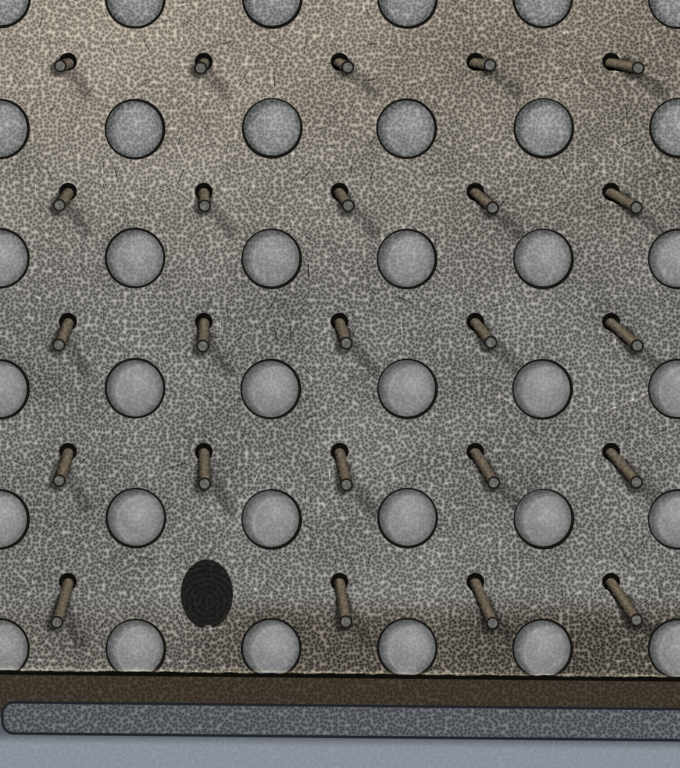
Reproduce this pattern procedurally as a Shadertoy shader.

```glsl
#define PITCH vec2(0.1768, 0.1693)
#define DISK_ORIGIN vec2(0.0, 0.3245)
#define DISK_RADIUS 0.0395
#define PIN_ORIGIN vec2(0.0885, 0.2425)
#define PIN_RADIUS 0.0076
#define LEAN_CENTER vec2(0.285, 1.03)
#define LEAN 0.065
#define GRAIN_SCALE 215.0
#define GRAIN_DEPTH 0.42
#define PLATE_EDGE 0.127
#define SCRATCHES 18

vec2 hash2(vec2 p) {
    vec3 q = fract(p.xyx * vec3(0.1031, 0.103, 0.0973));
    q += dot(q, q.yzx + 33.33);
    return fract((q.xx + q.yz) * q.zy);
}
// Coverage of a signed distance, smoothed over about one pixel
float cover(float d) {
    float w = 0.9 / iResolution.y;
    return 1.0 - smoothstep(-w, w, d);
}
float cellular(vec2 p) {
    vec2 id = floor(p);
    float d = 2.0;
    for (int i = 0; i < 9; i++) {
        vec2 c = id + vec2(i % 3 - 1, i / 3 - 1);
        d = min(d, length(c + hash2(c + 71.0) - p));
    }
    return d;
}
float stains(vec2 p) {
    float s = 0.0, a = 0.5;
    for (int i = 0; i < 4; i++, a *= 0.6) {
        s += a * sin(p.x + 1.7 * sin(p.y * 0.8)) * sin(p.y + 1.3 * sin(p.x * 0.7));
        p = mat2(1.3, 1.2, -1.2, 1.3) * p + 2.3;
    }
    return s;
}
// x: distance to the segment, y: position along it
vec2 segment(vec2 p, vec2 a, vec2 b) {
    vec2 d = b - a;
    float t = clamp(dot(p - a, d) / dot(d, d), 0.0, 1.0);
    return vec2(length(p - a - d * t), t);
}
// One short random mark per grid cell
float hairlines(vec2 p, float scale, float seed) {
    vec2 id = floor(p * scale), h = hash2(id + seed), k = hash2(id + seed + 37.0);
    vec2 dir = vec2(cos(h.x * 6.283), sin(h.x * 6.283)) * (0.08 + 0.2 * h.y);
    vec2 mid = 0.35 + 0.3 * k;
    float d = segment(fract(p * scale), mid - dir, mid + dir).x / scale;
    return cover(d - 0.0006) * k.x * step(0.35, k.y);
}
vec3 plateColor(vec2 p, float grain) {
    float top = smoothstep(0.5, 1.0, p.y);
    float light = 0.475 + 0.13 * top * (1.0 - 1.1 * p.x);
    light += 0.05 * stains(p * 13.0) + 0.03 * stains(p * 45.0);
    float band = (1.0 - smoothstep(0.185, 0.225, p.y)) * mix(0.4, 1.0, smoothstep(0.22, 0.36, p.x));
    vec3 tint = mix(vec3(1.01, 1.0, 0.97), vec3(1.05, 0.99, 0.9), max(band, top));
    vec3 col = tint * (light * (1.0 - 0.27 * band) + grain);
    col *= 1.0 - 0.55 * hairlines(p, 24.0, 5.0) - 0.45 * hairlines(p + 0.017, 37.0, 19.0);
    col += 0.22 * hairlines(p + 0.03, 21.0, 53.0);
    // Long pale scratches
    for (int i = 0; i < SCRATCHES; i++) {
        vec2 h = hash2(vec2(i, 11)), k = hash2(vec2(i, 83));
        float angle = i % 4 == 0 ? 1.4 + 0.3 * k.x : 0.7 * k.x - 0.2;
        vec2 a = h * vec2(0.9, 0.82) + vec2(0.0, 0.15);
        vec2 s = segment(p, a, a + (0.02 + 0.09 * k.y) * vec2(cos(angle), sin(angle)));
        float worn = (0.5 + 0.5 * sin(s.y * 25.0 + h.x * 40.0)) * (0.3 + 0.7 * k.x);
        col += vec3(0.3, 0.28, 0.24) * cover(s.x - 0.0008) * worn;
    }
    return col;
}
void addDisk(inout vec3 col, vec2 p, float grain) {
    vec2 id = floor((p - DISK_ORIGIN) / PITCH + 0.5), h = hash2(id + 7.0);
    vec2 q = p - DISK_ORIGIN - id * PITCH - (h - 0.5) * 0.002;
    float r = length(q);
    col = mix(col, vec3(0.09, 0.085, 0.075), cover(r - DISK_RADIUS));
    // Domed face with an offset inner reflection
    vec2 face = q - vec2(-0.0006, 0.0007) - (h.yx - 0.5) * 0.0015, glow = q - vec2(0.004, 0.008);
    float inner = length(q - vec2(0.009, -0.004)) - 0.033;
    float tone = 0.52 - 0.05 * smoothstep(-0.003, 0.003, inner) + 0.1 * exp(-dot(glow, glow) * 2500.0);
    tone += 0.07 * exp(-abs(inner) * 450.0) + 0.035 * stains(p * 95.0);
    tone += grain * mix(0.25, 0.6, smoothstep(0.5, 1.0, p.y)) - 0.14 * smoothstep(0.026, 0.038, r);
    col = mix(col, tone * vec3(0.99, 1.0, 1.0), cover(length(face) - DISK_RADIUS + 0.0028));
}
void addPin(inout vec3 col, vec2 p, float grain) {
    vec2 id = floor((p - PIN_ORIGIN) / PITCH + 0.5);
    vec2 hole = PIN_ORIGIN + id * PITCH, q = p - hole;
    if (id == vec2(1.0, 0.0)) { // Empty socket with a notch at its foot
        vec2 e = q - vec2(0.004, -0.016);
        float oval = (length(e / vec2(0.034, 0.045)) - 1.0) * 0.034;
        oval = max(oval, 0.007 - length(e - vec2(0.002, -0.047)));
        float rings = 0.015 * sin(length(e + vec2(0.0, 0.01)) * 900.0);
        col = mix(col, vec3(0.13, 0.125, 0.12) + rings + grain * 0.15, cover(oval));
        return;
    }
    vec2 tip = (hole - LEAN_CENTER) * LEAN + (hash2(id + 29.0) - 0.5) * 0.006;
    tip.y = min(tip.y, -0.004);
    // Long and contact shadows
    float far = segment(q, tip * 0.5, tip + vec2(0.034, -0.034)).x;
    float near = segment(q, tip * 0.5, tip - 0.004).x;
    col *= 0.76 + 0.24 * smoothstep(0.003, 0.013, far);
    col *= 0.5 + 0.5 * smoothstep(0.006, 0.014, near);
    // Hole, shaft and end cap
    col = mix(col, vec3(0.06, 0.055, 0.05), cover(length(q) - 0.0115));
    float side = dot(q, normalize(vec2(-tip.y, tip.x))) / PIN_RADIUS, cap = length(q - tip) - PIN_RADIUS;
    vec3 shaft = vec3(0.43, 0.39, 0.33) * (1.0 - 0.6 * side * side + 0.2 * side);
    col = mix(col, shaft + grain * 0.3, cover(segment(q, vec2(0.0, -0.003), tip).x - PIN_RADIUS));
    col = mix(col, vec3(0.12, 0.11, 0.1), cover(cap - 0.0008));
    col = mix(col, vec3(0.41, 0.41, 0.4) + grain * 0.4, cover(cap + 0.0014));
}
void mainImage(out vec4 fragColor, in vec2 fragCoord) {
    vec2 p = fragCoord / iResolution.y;
    float grain = GRAIN_DEPTH * (cellular(p * GRAIN_SCALE) - 0.48);
    vec3 plate = plateColor(p, grain);
    addPin(plate, p, grain);
    addDisk(plate, p, grain);
    // Table, recess and front ledge, slightly tilted
    float y = p.y + 0.0103 * p.x;
    vec3 col = (vec3(0.54, 0.57, 0.61) + grain * 0.12) * (1.0 - 0.35 * smoothstep(0.03, 0.048, y));
    col = mix(col, vec3(0.25, 0.22, 0.18) + grain * 0.3, cover(0.066 - y));
    vec2 box = abs(vec2(p.x, y) - vec2(1.0, 0.0655)) - vec2(0.982, 0.0055);
    float ledge = length(max(box, 0.0)) - 0.013;
    col = mix(col, vec3(0.13, 0.14, 0.16), cover(ledge - 0.0035));
    col = mix(col, vec3(0.36, 0.37, 0.39) + grain * 0.65, cover(ledge));
    // Plate lip: dark gap and chipped bright edge
    float lip = PLATE_EDGE - y;
    col = mix(col, vec3(0.06, 0.05, 0.04), cover(lip - 0.0055));
    plate += vec3(0.22, 0.2, 0.16) * exp(-abs(lip + 0.002) * 550.0);
    col = mix(col, plate, cover(lip + 0.0015 * stains(p * vec2(90.0, 5.0))));
    fragColor = vec4(clamp(col, 0.0, 1.0), 1.0);
}
```
